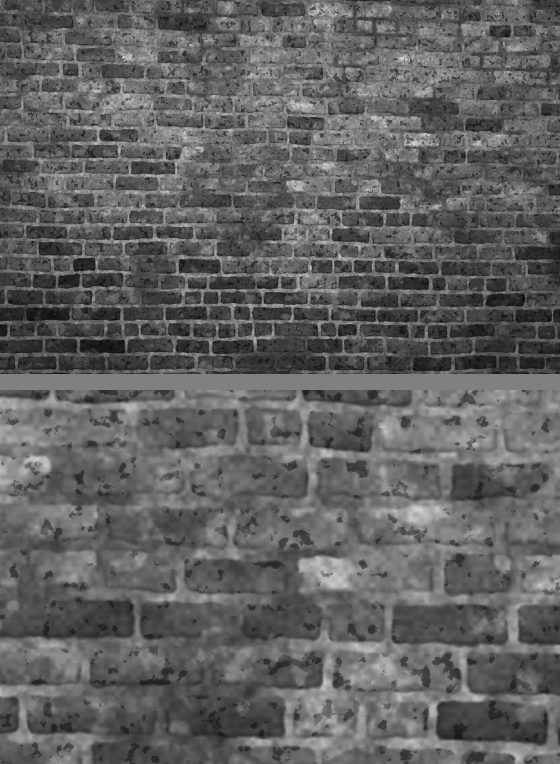
Top: the whole. Bottom: its middle third, enlarged.
Write a WebGL 1 fragment shader that draws this texture.

```glsl
precision highp float;
// Weathered grey brick wall: sagging courses, mixed brick lengths, rough pale mortar.

uniform vec2 u_resolution;

#define COURSES 23.0        // rows of bricks over the height
#define BRICKS 12.8         // full bricks over the width
#define ASPECT 2.69         // brick pitch measured in courses
#define JOINT 0.085         // half width of a mortar joint, in courses
#define JITTER 0.26         // random shift of upright joints
#define ROUGH 0.17          // raggedness of brick edges
#define GRAIN 0.30          // strength of the fine surface grain
#define BRICK_DARK 0.23
#define BRICK_LIGHT 0.40
#define MORTAR_TONE 0.50

float hash(vec2 p) {
  vec3 q = fract(vec3(p.xyx) * 0.1031);
  q += dot(q, q.yzx + 33.33);
  return fract((q.x + q.y) * q.z);
}

float noise(vec2 p) {
  vec2 i = floor(p), f = fract(p);
  f = f * f * (3.0 - 2.0 * f);
  return mix(mix(hash(i), hash(i + vec2(1.0, 0.0)), f.x),
             mix(hash(i + vec2(0.0, 1.0)), hash(i + 1.0), f.x), f.y);
}

float fbm(vec2 p) {
  float sum = 0.0, amp = 0.53;
  for (int k = 0; k < 4; k++) {
    sum += amp * noise(p);
    p = mat2(1.6, 1.2, -1.2, 1.6) * p + 17.3;
    amp *= 0.5;
  }
  return sum;
}

// Upright joint at the left end of brick i in a course
float jointAt(float i, float row) {
  return i + JITTER * (hash(vec2(i + 40.0, row + 7.0)) - 0.5);
}

float roundedBox(vec2 p, vec2 halfSize, float radius) {
  vec2 d = abs(p) - halfSize + radius;
  return length(max(d, 0.0)) + min(max(d.x, d.y), 0.0) - radius;
}

void main() {
  vec2 uv = gl_FragCoord.xy / u_resolution;
  vec2 wall = uv * vec2(BRICKS, COURSES);
  vec2 surface = wall * vec2(ASPECT, 1.0) + 50.0;

  // Courses sink towards the right and waver a little
  wall.y += 0.74 + uv.x * mix(0.1, 0.75, uv.y);
  wall.y += 0.22 * (noise(surface * vec2(0.3, 0.5)) - 0.5);
  float row = floor(wall.y);

  // Find the brick, running bond with a loose offset per course
  float x = wall.x + 0.5 * mod(row, 2.0) + 0.5 * hash(vec2(row, 3.0)) + 2.0;
  float id = floor(x);
  if (x < jointAt(id, row)) id -= 1.0;
  else if (x > jointAt(id + 1.0, row)) id += 1.0;
  float left = jointAt(id, row), right = jointAt(id + 1.0, row);

  // Some bricks are halved; header courses are commoner low down
  float headerRow = step(0.6, hash(vec2(row, 11.0)));
  float headerRate = mix(0.10, mix(0.55, 0.2, smoothstep(0.3, 0.5, uv.y)), headerRow);
  if (row == 22.0 && id > 8.0) headerRate = 1.0;
  float side = 0.0;
  if (hash(vec2(id, row + 60.0)) < headerRate) {
    float middle = mix(left, right, 0.42 + 0.16 * hash(vec2(id + 9.0, row)));
    side = x < middle ? 1.0 : 2.0;
    if (side < 1.5) right = middle;
    else left = middle;
  }
  vec2 brickId = vec2(id * 3.0 + side, row + 20.0);

  // Distance to the chipped brick outline
  vec2 centre = vec2(0.5 * (left + right), row + 0.5);
  vec2 local = (vec2(x, wall.y) - centre) * vec2(ASPECT, 1.0);
  vec2 halfSize = vec2(0.5 * (right - left) * ASPECT, 0.5) - JOINT;
  halfSize.y -= 0.03 * hash(brickId + 5.0);
  float edge = roundedBox(local, halfSize, 0.14);
  edge += ROUGH * (fbm(surface * 2.6) - 0.5);
  float soft = max(0.05, 0.6 * COURSES / u_resolution.y);
  float mortarMask = smoothstep(-soft, soft, edge);

  // Brick face: own tone, stains, pits and pale mortar smears
  float stain = fbm(surface * vec2(0.8, 1.5) + brickId * 3.7);
  float grit = fbm(surface * 4.5 + 31.0);
  float tone = hash(brickId + 13.0);
  float brick = mix(BRICK_DARK, BRICK_LIGHT, tone);
  brick *= 1.0 - 0.28 * step(0.87, hash(brickId + 29.0));
  brick *= 0.58 + 0.84 * stain;
  brick *= mix(0.74, 1.18, smoothstep(0.0, 0.7, uv.y));
  brick *= 1.0 - 0.45 * smoothstep(0.60, 0.72, grit);
  brick += 0.13 * smoothstep(0.56, 0.75, fbm(surface * 1.7 + 80.0));
  brick *= 1.0 - 0.22 * smoothstep(-0.15, -0.02, edge) * step(local.y, 0.1);

  // Mortar: crumbly, sooty in patches and duller to the upper right
  float soot = fbm(surface * 0.32 + 9.0);
  float mortar = MORTAR_TONE * (0.62 + 0.76 * fbm(surface * 3.2 + 60.0));
  mortar *= 1.0 - 0.45 * smoothstep(0.48, 0.72, soot);
  mortar *= 1.0 - 0.14 * smoothstep(0.7, 1.5, uv.x + uv.y);

  // Fine grain, broad weathering and light falling off to the corners
  float shade = mix(brick, mortar, mortarMask);
  shade *= 1.0 + GRAIN * (noise(surface * 9.0) - 0.5);
  shade *= 0.88 + 0.24 * fbm(surface * 0.16 + 4.0);
  vec2 fromLight = uv - vec2(0.52, 0.6);
  shade *= 1.22 - 0.95 * dot(fromLight, fromLight);
  gl_FragColor = vec4(vec3(clamp(shade, 0.0, 1.0)), 1.0);
}
```
